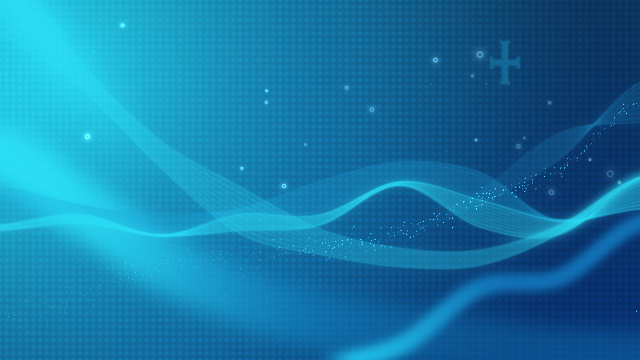
This background is drawn by a WebGL 2 fragment shader. Its source:

```glsl
#version 300 es
precision highp float;
// Cyan-to-navy backdrop with flowing ribbons, soft beams, dust and sparks.
uniform vec2 u_resolution;
out vec4 fragColor;

vec2 hash2(vec2 p) {
    vec3 q = fract(p.xyx * vec3(0.1031, 0.1030, 0.0973));
    q += dot(q, q.yzx + 33.33);
    return fract((q.xx + q.yz) * q.zy);
}

// Catmull-Rom height through nine evenly spaced knots, x in 0..8.
// Returns the height and its slope per knot.
vec2 path(float k[9], float x) {
    int i = int(clamp(floor(x), 0.0, 7.0));
    float t = x - float(i);
    float a = k[max(i - 1, 0)], b = k[i], c = k[i + 1], d = k[min(i + 2, 8)];
    float c1 = 0.5 * (c - a);
    float c2 = a - 2.5 * b + 2.0 * c - 0.5 * d;
    float c3 = 0.5 * (d - a) + 1.5 * (b - c);
    return vec2(b + t * (c1 + t * (c2 + t * c3)), c1 + t * (2.0 * c2 + 3.0 * t * c3));
}

// Approximate signed distance from height y to a path.
float pathDistance(vec2 h, float y, float knot) {
    float slope = h.y / knot;
    return (y - h.x) / sqrt(1.0 + slope * slope);
}

// Translucent sheet between two paths, woven from fine strands.
float ribbon(vec2 a, vec2 b, float y, float knot) {
    float low = min(a.x, b.x), high = max(a.x, b.x);
    float light = 0.24 * smoothstep(low - 0.008, low + 0.008, y)
                * (1.0 - smoothstep(high - 0.008, high + 0.008, y));
    for (int i = 0; i < 9; i++) {
        float t = float(i) / 8.0;
        float d = pathDistance(mix(a, b, t), y, knot);
        float edge = mix(0.10, 0.28, pow(abs(2.0 * t - 1.0), 4.0));
        light += edge * exp(-d * d / 0.00001) + 0.035 * exp(-abs(d) / 0.012);
    }
    return min(light, 0.95);
}

float box(vec2 p, vec2 size) {
    vec2 d = abs(p) - size;
    return length(max(d, 0.0)) + min(max(d.x, d.y), 0.0);
}

void main() {
    float aspect = u_resolution.x / u_resolution.y;
    vec2 p = gl_FragCoord.xy / u_resolution.y;
    float u = p.x / aspect, x = u * 8.0, knot = aspect / 8.0;
    vec3 cyan = vec3(0.17, 0.88, 0.97);

    // Radial backdrop, bluer toward the lower right
    float r = length((vec2(u * 1.778, p.y) - vec2(0.05, 0.8)) * vec2(1.0, 1.08));
    vec3 color = mix(vec3(0.14, 0.80, 0.90), vec3(0.08, 0.48, 0.66), smoothstep(0.0, 0.88, r));
    color = mix(color, vec3(0.045, 0.205, 0.37), smoothstep(0.65, 1.7, r));
    color += vec3(-0.02, -0.02, 0.08) * u * (1.0 - p.y);

    // Woven dot grid
    vec2 weave = cos(p * 54.0 * 6.2832);
    float grid = 0.5 * (weave.x + weave.y) + 0.4 * weave.x * weave.y;
    color *= 1.0 + grid * mix(0.035, 0.10, smoothstep(0.2, 1.2, r));

    // Broad out-of-focus beams
    float sweep = pathDistance(path(float[9](0.57, 0.43, 0.28, 0.18, 0.11, 0.07, 0.04, 0.015, 0.0), x), p.y, knot);
    color = mix(color, mix(cyan, vec3(0.06, 0.49, 0.74), smoothstep(0.05, 0.55, u)),
        exp(-pow(abs(sweep) / 0.088, 3.0)) * mix(0.92, 0.4, smoothstep(0.1, 0.75, u)));
    vec2 upper = path(float[9](1.14, 0.83, 0.61, 0.48, 0.363, 0.31, 0.305, 0.375, 0.507), x);
    vec2 lower = path(float[9](0.90, 0.757, 0.537, 0.352, 0.294, 0.26, 0.264, 0.352, 0.502), x);
    float corner = pathDistance(mix(upper, lower, 0.5), p.y, knot);
    color = mix(color, cyan, 0.8 * exp(-corner * corner / 0.007) * (1.0 - smoothstep(0.04, 0.26, u)));

    // Ribbons
    vec2 crest = path(float[9](0.375, 0.405, 0.347, 0.403, 0.403, 0.495, 0.444, 0.387, 0.42), x);
    vec2 veil = path(float[9](0.48, 0.43, 0.40, 0.42, 0.495, 0.549, 0.52, 0.387, 0.495), x);
    vec2 fold = path(float[9](0.36, 0.38, 0.345, 0.36, 0.375, 0.485, 0.37, 0.35, 0.505), x);
    vec2 rise = path(float[9](0.1, 0.15, 0.3, 0.28, 0.31, 0.345, 0.435, 0.56, 0.77), x);
    vec2 drift = path(float[9](0.1, 0.15, 0.3, 0.28, 0.31, 0.345, 0.47, 0.63, 0.66), x);
    color = mix(color, vec3(0.11, 0.66, 0.86), 0.65 * ribbon(veil, crest, p.y, knot));
    color = mix(color, cyan, 0.68 * ribbon(upper, lower, p.y, knot));
    color = mix(color, cyan, 0.88 * ribbon(crest, fold, p.y, knot));
    color = mix(color, vec3(0.13, 0.66, 0.88), 0.5 * ribbon(rise, drift, p.y, knot) * smoothstep(0.6, 0.95, u));

    // Bright merge where the ribbons meet at the right
    float merge = pathDistance(mix(upper, fold, 0.5), p.y, knot);
    color = mix(color, cyan, 0.45 * exp(-merge * merge / 0.0003) * smoothstep(0.75, 0.9, u));

    // Blurred stroke rising along the bottom
    float stroke = pathDistance(path(float[9](0.0, 0.0, 0.0, 0.0, -0.01, 0.04, 0.20, 0.23, 0.38), x), p.y, knot);
    color = mix(color, mix(vec3(0.12, 0.76, 0.92), vec3(0.07, 0.46, 0.73), smoothstep(0.54, 0.82, u)),
        0.9 * exp(-pow(abs(stroke) / mix(0.038, 0.027, u), 2.5)) * smoothstep(0.49, 0.56, u));

    // Pale cross with flared arms
    vec2 c = p - vec2(0.789 * aspect, 0.826);
    float arms = min(box(c, vec2(0.036, 0.007 + 0.1 * max(abs(c.x) - 0.025, 0.0))), box(c, vec2(0.008, 0.055)));
    arms = min(arms, box(vec2(abs(c.x) - 0.037, c.y), vec2(0.003, 0.015)));
    arms = min(arms, box(vec2(c.x, abs(c.y) - 0.056), vec2(0.012, 0.003)));
    color = mix(color, vec3(0.09, 0.48, 0.66), 0.65 * (1.0 - smoothstep(-0.003, 0.006, arms)));

    // Dust trailing along a path
    vec2 trail = path(float[9](0.11, 0.18, 0.27, 0.27, 0.31, 0.345, 0.445, 0.52, 0.715), x);
    vec2 q = vec2(p.x, p.y - trail.x) * 110.0, cell = floor(q), seed = hash2(cell + 300.0);
    vec2 jitter = 0.2 + 0.6 * hash2(cell + 510.0);
    float speck = 1.0 - smoothstep(0.05, 0.32, length(q - cell - jitter));
    float density = 0.55 * exp(-cell.y * cell.y / mix(14.0, 2.0, u));
    color += vec3(0.25, 0.6, 0.6) * speck * seed.y * step(seed.x, density) * mix(0.25, 1.3, smoothstep(0.3, 0.75, u));

    // Scattered glowing sparks, the larger ones ringed
    for (int i = 0; i < 20; i++) {
        vec2 h = hash2(vec2(float(i) + 7.0, 41.0)), k = hash2(vec2(float(i) + 19.0, 83.0));
        float d = length(p - vec2(h.x * aspect, 0.45 + 0.5 * h.y));
        float size = mix(0.003, 0.012, k.x * k.x);
        float ring = exp(-pow((d - size * 0.7) / 0.002, 2.0));
        color += vec3(0.5, 0.65, 0.6) * (0.6 * ring + 0.3 * exp(-d * d / (size * size * 3.0))) * mix(0.35, 0.8, k.y);
    }
    fragColor = vec4(clamp(color, 0.0, 1.0), 1.0);
}
```
